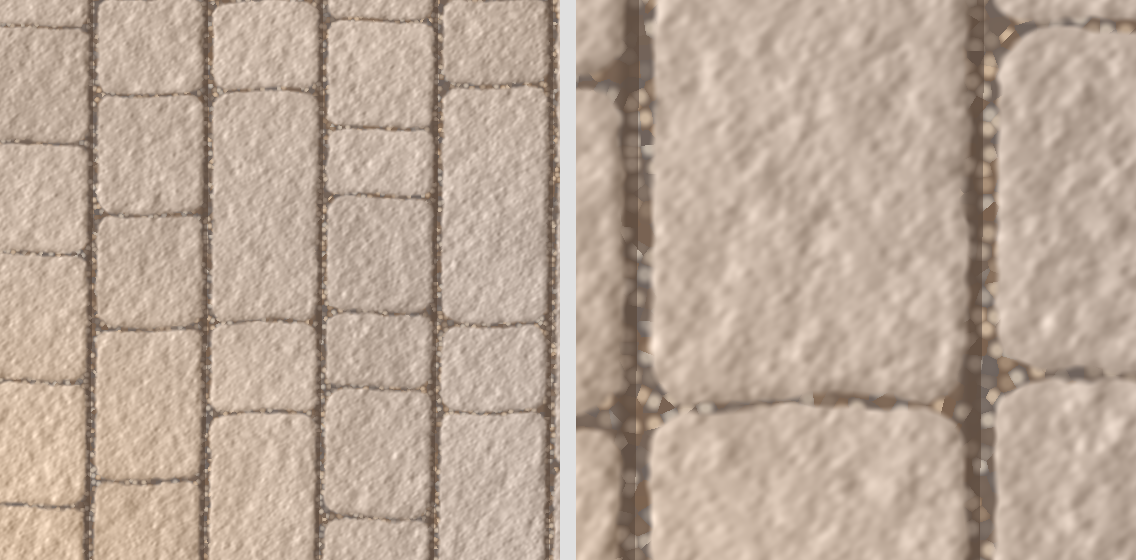
Left: the whole. Right: its middle third, enlarged.
Reproduce this texture procedurally as a WebGL 1 fragment shader.

```glsl
precision highp float;
uniform vec2 u_resolution;

#define COLUMN_WIDTH 0.2053
#define FIRST_JOINT 0.1665
#define SIDE_GAP 0.0088
#define END_GAP 0.0032
#define CORNER 0.024
#define BEVEL 0.013
#define GRAVEL_SCALE 105.0
#define STONE vec3(0.745, 0.682, 0.635)
#define WARM_LIGHT vec3(0.085, 0.045, -0.01)
#define JOINT_DARK vec3(0.37, 0.30, 0.25)
#define GRAVEL_PALE vec3(0.83, 0.75, 0.66)

float hash(vec2 p) {
  return fract(sin(dot(p, vec2(127.1, 311.7))) * 43758.5);
}

vec2 cellPoint(vec2 cell) {
  return cell + vec2(hash(cell), hash(cell + 37.3));
}

// Smooth bumps of random height, one per cell
float bumps(vec2 p) {
  vec2 base = floor(p);
  float sum = 0.0;
  for (int j = -1; j <= 1; j++) {
    for (int i = -1; i <= 1; i++) {
      vec2 cell = base + vec2(float(i), float(j));
      vec2 r = p - cellPoint(cell);
      float w = max(0.0, 1.0 - dot(r, r));
      sum += w * w * w * (2.0 * hash(cell + 71.9) - 1.0);
    }
  }
  return sum;
}

// Bumps lit from the upper left
float relief(vec2 p) {
  return bumps(p) - bumps(p + vec2(-0.32, 0.3));
}

// Pebbles: x = distance to the nearest centre, y = its random tone
vec2 pebbles(vec2 p) {
  vec2 base = floor(p);
  vec2 nearest = vec2(9.0, 0.0);
  for (int j = -1; j <= 1; j++) {
    for (int i = -1; i <= 1; i++) {
      vec2 cell = base + vec2(float(i), float(j));
      float d = distance(p, cellPoint(cell));
      if (d < nearest.x) nearest = vec2(d, hash(cell + 11.7));
    }
  }
  return nearest;
}

// Rhythm of a column: offset, period of a stone pair, first length, bow
vec4 columnRhythm(float column) {
  if (column < 0.5) return vec4(0.088, 0.430, 0.205, 0.030);
  if (column < 1.5) return vec4(0.115, 0.445, 0.240, 0.060);
  if (column < 2.5) return vec4(0.264, 0.575, 0.162, 0.0);
  if (column < 3.5) return vec4(0.066, 0.341, 0.212, 0.035);
  if (column < 4.5) return vec4(0.264, 0.583, 0.156, 0.0);
  return vec4(0.167, 1.050, 0.523, 0.0);
}

void main() {
  vec2 p = gl_FragCoord.xy / u_resolution.y;
  float pixel = 1.0 / u_resolution.y;

  // Columns lean slightly towards the bottom
  float lean = 0.008 * (1.0 - p.y) * (1.0 - p.y);
  float across = (p.x + lean - FIRST_JOINT) / COLUMN_WIDTH + 1.0;
  float column = floor(across);
  float x = (across - column - 0.5) * COLUMN_WIDTH;

  // Alternating stone lengths along the column
  vec4 rhythm = columnRhythm(column);
  float y = p.y - rhythm.w * sin(3.14159 * p.y);
  y += 0.0025 * sin(x * 34.0 + column * 2.1) - rhythm.x;
  float pair = floor(y / rhythm.y);
  y -= pair * rhythm.y;
  float second = step(rhythm.z, y);
  float start = second * rhythm.z;
  float len = mix(rhythm.z, rhythm.y - rhythm.z, second);
  vec2 stoneId = vec2(column, pair * 2.0 + second);

  // Rounded stone with a worn outline
  vec2 local = vec2(x, y - start - 0.5 * len);
  vec2 halfSize = vec2(0.5 * COLUMN_WIDTH - SIDE_GAP, 0.5 * len - END_GAP);
  float radius = CORNER * (0.75 + 0.5 * hash(stoneId + 5.0));
  vec2 q = abs(local) - halfSize + radius;
  float d = length(max(q, 0.0)) + min(max(q.x, q.y), 0.0) - radius;
  d += 0.0022 * bumps(p * 48.0) + 0.0012 * bumps(p * 120.0);

  // Grain, stretched along a rising diagonal
  vec2 grain = vec2(0.75 * (0.85 * p.x + 0.53 * p.y), 0.85 * p.y - 0.53 * p.x);
  float shade = 0.065 * relief(grain * 42.0) + 0.105 * relief(grain * 88.0 + 9.0)
              + 0.08 * relief(grain * 175.0 + 23.0) + 0.025 * bumps(p * 14.0);
  shade += 0.05 * (hash(stoneId + 2.0) - 0.5);

  // Bevel: bright left edges, shaded right edges
  vec2 facing = q.x > q.y ? vec2(1.0, 0.0) : vec2(0.0, 1.0);
  if (min(q.x, q.y) > 0.0) facing = normalize(q);
  facing *= sign(local);
  float slope = smoothstep(-BEVEL, 0.0, d);
  shade += slope * (dot(facing, vec2(-0.11, 0.05)) - 0.035);
  float warmth = exp(-3.0 * dot(p, p)) + 0.25 * smoothstep(0.5, 1.0, p.y);
  vec3 stone = STONE + shade + WARM_LIGHT * warmth;

  // Gravel in the joints, shadowed beside each right edge
  vec2 pebble = pebbles(p * GRAVEL_SCALE);
  float lit = smoothstep(0.75, 0.15, pebble.x) * smoothstep(0.1, 0.95, pebble.y);
  float shadow = smoothstep(0.086, 0.096, x);
  vec3 gravel = mix(JOINT_DARK + 0.09, GRAVEL_PALE, lit * 0.9);
  gravel += vec3(0.06, 0.0, -0.06) * (hash(vec2(pebble.y, 3.0)) - 0.5);
  vec3 joint = mix(gravel, JOINT_DARK + 0.12 * lit, 0.8 * shadow);

  float soft = 0.0022 + pixel;
  gl_FragColor = vec4(mix(stone, joint, smoothstep(-soft, soft, d)), 1.0);
}
```
